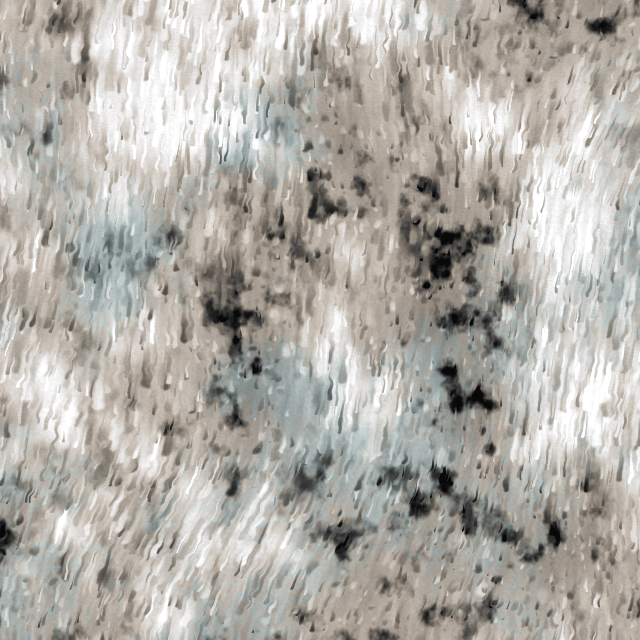
Give the GLSL for this texture, as a WebGL 2 fragment shader.

```glsl
#version 300 es
precision highp float;

uniform vec2 u_resolution;
out vec4 fragColor;

const int LAYERS = 9;
const vec2 CELL_LARGE = vec2(0.025, 0.120);
const vec2 CELL_SMALL = vec2(0.011, 0.050);
const float PRESENCE = 0.68;
const float SLANT = 0.15;
const float BEND = 0.08;
const float RAGGEDNESS = 0.006;
const float MEAN_TONE = 0.695;
const float REGION_CONTRAST = 0.52;
const float CLUMP_DEPTH = 0.60;
const float STREAK_CONTRAST = 0.42;
const float TIP_DEPTH = 0.24;
const float STRIATION = 0.10;
const float GRAIN = 0.05;
const vec3 WARM = vec3(0.034, -0.004, -0.046);
const vec3 COOL = vec3(-0.034, 0.014, 0.012);

float hash(vec2 p) {
    return fract(sin(dot(p, vec2(127.1, 311.7))) * 43758.5453);
}

float noise(vec2 p) {
    vec2 i = floor(p);
    vec2 f = fract(p);
    f = f * f * (3.0 - 2.0 * f);
    return mix(mix(hash(i), hash(i + vec2(1, 0)), f.x),
               mix(hash(i + vec2(0, 1)), hash(i + vec2(1, 1)), f.x), f.y);
}

float fbm(vec2 p) {
    float sum = 0.0;
    float weight = 0.533;
    for (int i = 0; i < 4; i++) {
        sum += weight * noise(p);
        p = p * 2.03 + vec2(17.3, 9.1);
        weight *= 0.5;
    }
    return sum;
}

// Broad light and dark areas
float regionAt(vec2 p) {
    return fbm(p * vec2(6.0, 4.5) + vec2(3.7, 21.4));
}

// Smooth underlying brightness, with small dark clumps in the darker areas
float toneAt(vec2 p) {
    float region = regionAt(p);
    float clump = smoothstep(0.50, 0.80, fbm(p * vec2(30.0, 24.0) + 41.0));
    float shade = 1.0 - smoothstep(0.36, 0.66, region);
    float glow = smoothstep(0.56, 0.72, region);
    return MEAN_TONE + REGION_CONTRAST * (region - 0.5) + 0.15 * glow
         - CLUMP_DEPTH * clump * (0.20 + 0.80 * shade);
}

// One layer of smears: a soft lower tip with a tail fading upward
float paintStreaks(float tone, vec2 p, vec2 q, vec2 cell, float stretch, float seed) {
    vec2 base = floor(q / cell);
    for (int j = -1; j <= 0; j++) {
        for (int i = -1; i <= 1; i++) {
            vec2 id = base + vec2(i, j);
            vec2 key = id + seed * vec2(13.7, 29.3);
            if (hash(key + 57.7) > PRESENCE) continue;
            vec2 jitter = vec2(hash(key), 0.2 + 0.8 * hash(key + 5.3));
            vec2 tip = (id + jitter) * cell;
            float size = hash(key + 11.9);
            float radius = cell.x * mix(0.18, 0.50, size * size);
            float len = cell.y * stretch * mix(0.3, 1.0, hash(key + 19.1));
            vec2 d = q - tip;
            float along = clamp(d.y / len, 0.0, 1.0);
            float dist = length(vec2(d.x, d.y - along * len));
            float width = radius * (1.0 - 0.4 * along);
            float mask = 1.0 - smoothstep(width * 0.3, width, dist);
            mask *= 1.0 - smoothstep(0.2, 1.0, along);
            if (mask > 0.01) {
                float value = toneAt(p - d) + STREAK_CONTRAST * (hash(key + 31.7) - 0.5);
                float darkTip = step(0.78, hash(key + 43.1));
                value -= TIP_DEPTH * darkTip * (1.0 - smoothstep(0.0, 0.7, along));
                tone = mix(tone, value, mask * 0.9);
            }
        }
    }
    return tone;
}

void main() {
    vec2 p = gl_FragCoord.xy / u_resolution;
    vec2 ragged = vec2(noise(p * 85.0), noise(p * 85.0 + 31.0)) - 0.5;
    vec2 q = p + RAGGEDNESS * ragged;
    q.x += BEND * noise(p * 3.1 + 7.0) - SLANT * p.y;

    // Smears grow longer where the surface is lighter
    float stretch = mix(0.26, 1.0, smoothstep(0.36, 0.66, regionAt(p)));
    float tone = toneAt(p);
    for (int k = 0; k < LAYERS; k++) {
        // Fine and coarse layers alternate
        float t = fract(float(k) * 0.618 + 0.2);
        vec2 cell = mix(CELL_LARGE, CELL_SMALL, t);
        tone = paintStreaks(tone, p, q, cell, stretch, float(k) + 1.0);
    }

    // Fine striations and grain
    float grain = noise(p * 390.0) - 0.5;
    tone += STRIATION * (noise(q * vec2(170.0, 14.0)) - 0.5);
    tone += GRAIN * grain;

    // Warm and cool stains on the middle tones, with speckled borders
    float hue = fbm(p * 5.0 + 63.0) + 0.16 * (noise(q * vec2(70.0, 25.0)) - 0.5) + 0.4 * grain;
    vec3 stain = mix(WARM, COOL, smoothstep(0.48, 0.70, hue));
    float strength = smoothstep(0.15, 0.55, tone) * (1.0 - smoothstep(0.72, 0.96, tone));
    vec3 color = vec3(tone) + stain * strength;

    fragColor = vec4(clamp(color, 0.03, 1.0), 1.0);
}
```
